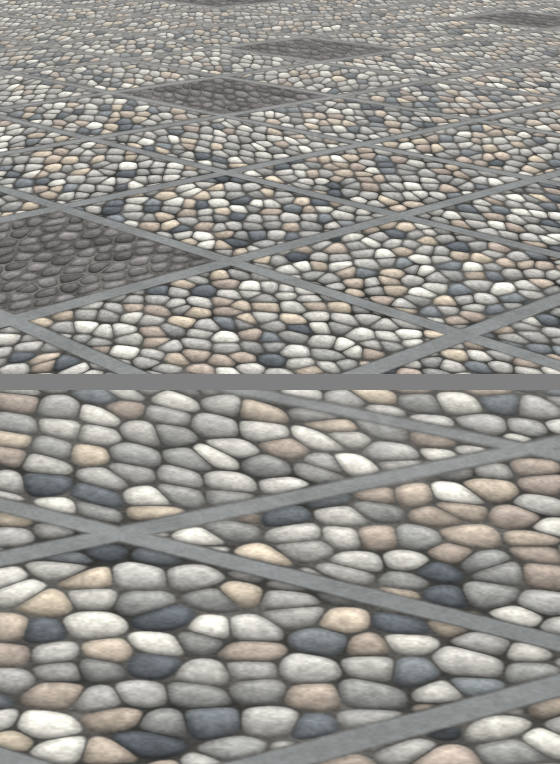
Top: the whole. Bottom: its middle third, enlarged.
A Shadertoy shader for this texture:

```glsl
// Pebble paving in square tiles with grey stone bands, seen in low perspective.

vec2 hash2(vec2 p) {
    vec3 q = fract(p.xyx * vec3(0.1031, 0.1030, 0.0973));
    q += dot(q, q.yzx + 33.33);
    return fract((q.xx + q.yz) * q.zy);
}

float noise(vec2 p) {
    vec2 i = floor(p), f = fract(p);
    f = f * f * (3.0 - 2.0 * f);
    return mix(mix(hash2(i).x, hash2(i + vec2(1, 0)).x, f.x),
               mix(hash2(i + vec2(0, 1)).x, hash2(i + vec2(1, 1)).x, f.x), f.y);
}

// Jittered pebble centre inside a cell
vec2 pebbleCentre(vec2 cell, vec2 seed) {
    return cell + 0.5 + 0.72 * (hash2(cell + seed) - 0.5);
}

// Rounded Voronoi pebbles: xy = offset from centre, z = distance to rim
vec3 pebble(vec2 g, vec2 seed, float border, out vec2 cell) {
    vec2 base = floor(g), nearest = vec2(9.0);
    for (int j = -1; j <= 1; j++)
    for (int i = -1; i <= 1; i++) {
        vec2 c = base + vec2(i, j), r = pebbleCentre(c, seed) - g;
        if (dot(r, r) < dot(nearest, nearest)) { nearest = r; cell = c; }
    }
    // Smooth minimum of the cell walls and the tile edge
    float sum = exp(-11.0 * clamp(border, -2.0, 4.0));
    for (int j = -1; j <= 1; j++)
    for (int i = -1; i <= 1; i++) {
        if (i == 0 && j == 0) continue;
        vec2 r = pebbleCentre(cell + vec2(i, j), seed) - g;
        sum += exp(-11.0 * dot(0.5 * (nearest + r), normalize(r - nearest)));
    }
    return vec3(-nearest, -log(sum) / 11.0);
}

vec3 pebbleColour(vec2 h, float dark) {
    vec3 c = mix(vec3(0.57, 0.57, 0.56), vec3(0.79, 0.78, 0.75), h.x);
    if (h.y < 0.12) c = mix(vec3(0.36, 0.38, 0.40), vec3(0.52, 0.54, 0.55), h.x);
    else if (h.y > 0.87) c = vec3(0.87, 0.86, 0.82);
    else if (h.y > 0.66) c = mix(vec3(0.66, 0.61, 0.57), vec3(0.80, 0.75, 0.67), h.x);
    return mix(c, vec3(0.47, 0.455, 0.455) * (0.85 + 0.3 * h.x), dark);
}

// A few tiles are laid with dark pebbles
float darkTile(vec2 id) {
    vec2 tiles[5] = vec2[5](vec2(0, -1), vec2(-2, 2), vec2(-3, 4), vec2(-3, 7), vec2(-6, 6));
    float dark = 0.0;
    for (int i = 0; i < 5; i++)
        if (distance(id, tiles[i]) < 0.5) dark = 1.0;
    return dark;
}

vec3 paving(vec2 p) {
    // Ground plane: depth below the horizon and two vanishing points
    float d = 1.381 - p.y;
    vec2 ground = vec2((4.775 - (4.629 - p.x) / d) / 1.06,
                       ((p.x + 2.793) / d - 3.158) / 0.875);
    vec2 id = floor(ground), f = fract(ground), edge = min(f, 1.0 - f);
    float dark = darkTile(id);

    // Pebble space keeps the stones upright, so they do not flatten with depth
    vec2 g = vec2((p.x - 0.566) / d * 20.0, 43.0 * log(d));
    float grain = noise(g * 5.0) * 0.5 + noise(g * 13.0) * 0.5;
    float border = (min(edge.x, edge.y) - 0.036) / length(vec2(0.052, 0.09 / d));
    vec2 tilt = hash2(id + 71.0), cell;
    g.y += (tilt.x - 0.5) * 0.6 * g.x;
    vec3 stone = pebble(g, id * 37.0 + 500.0, border, cell);
    vec2 h = hash2(cell + id * 53.0 + 900.0);

    // Domed pebbles, lit from above, over shaded mortar
    float far = smoothstep(0.9, 0.38, d);
    float rim = stone.z - 0.03 * dark;
    float light = 1.0 - 0.58 * stone.y + 0.08 * stone.x;
    light *= mix(0.76, 1.05, smoothstep(0.0, 0.2, rim));
    vec3 body = pebbleColour(h, dark) * light * (0.86 + 0.28 * grain);
    vec3 mortar = mix(vec3(0.20, 0.20, 0.19), vec3(0.50, 0.49, 0.47),
                      clamp(0.75 * noise(g * 0.8 + 40.0) + 0.4 * dark, 0.0, 1.0));
    vec3 col = mix(mortar * (0.8 + 0.4 * grain), body, smoothstep(-0.03, 0.05, rim));

    // Distance softens the contrast
    vec3 mean = mix(vec3(0.68, 0.67, 0.65), vec3(0.49, 0.48, 0.48), dark);
    col = mix(col, mean, 0.42 * far);

    // Grey bands between the tiles, worn and dusty
    vec3 band = mix(vec3(0.56, 0.57, 0.57), vec3(0.65, 0.65, 0.64), far);
    band *= 0.88 + 0.16 * grain + 0.1 * noise(ground * 9.0);
    float soft = 0.08 + 0.35 * far;
    return mix(band, col, smoothstep(-soft, soft, border));
}

void mainImage(out vec4 fragColor, in vec2 fragCoord) {
    // 2 x 2 supersampling
    vec3 sum = vec3(0.0);
    for (int j = 0; j < 2; j++)
    for (int i = 0; i < 2; i++)
        sum += paving((fragCoord + 0.5 * vec2(i, j) - 0.25) / iResolution.y);
    fragColor = vec4(sum / 4.0, 1.0);
}
```
